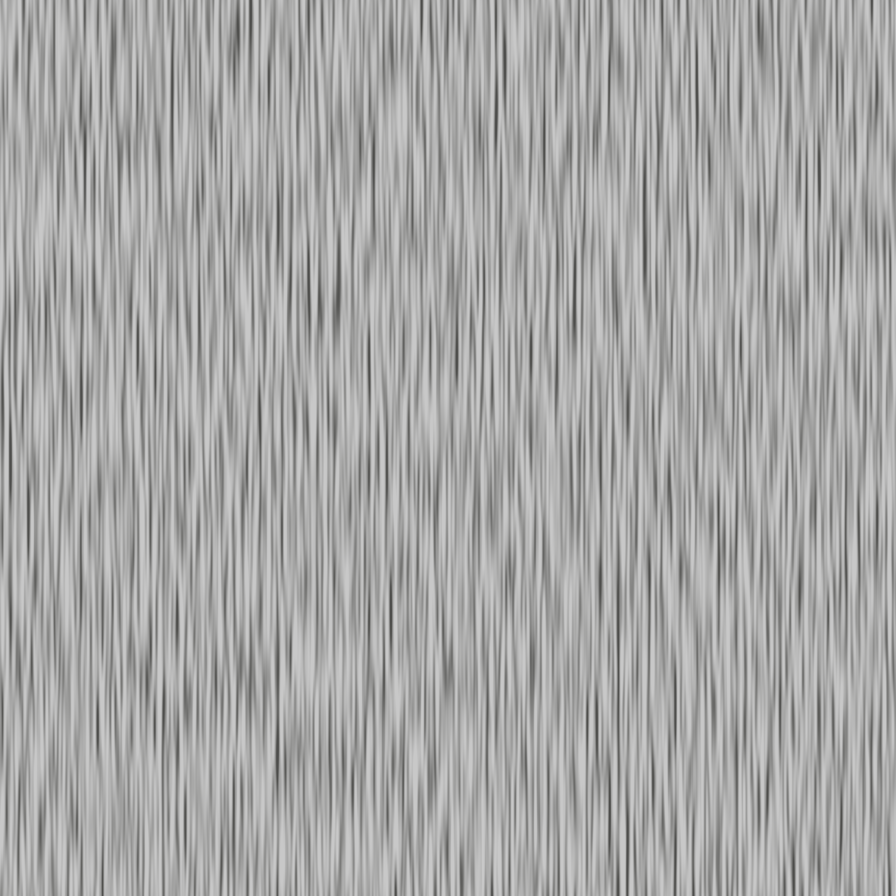
This texture is drawn by a WebGL 2 fragment shader. Its source:

```glsl
#version 300 es
precision highp float;
// Brushed grey surface made of fine, straight vertical streaks.

uniform vec2 u_resolution;
out vec4 fragColor;

// Cells per canvas side (across, along) for each streak layer
const vec2 MAIN_CELLS = vec2(205.0, 10.0);
const vec2 FINE_CELLS = vec2(287.0, 14.0);
const vec2 WIDE_CELLS = vec2(151.0, 8.0);

const float FINE_WEIGHT = 0.6;
const float WIDE_WEIGHT = 0.4;
const float NOISE_DEVIATION = 0.192;  // spread of the summed layers
const float ALONG_SLOPE = 0.5;        // lower keeps broad tones more even

const float STAGGER_CELLS = 70.0;     // how often streak ends shift
const float STAGGER_AMOUNT = 0.06;    // how far they shift

const float MID_TONE = 0.674;
const float CONTRAST = 0.09;
const float SHADOW_BIAS = 0.013;      // flattens lights, deepens darks
const float DARKEST = 0.3;
const float LIGHTEST = 0.785;
const float WARM_SHADOW = 0.02;       // blue removed in the darks
const int SAMPLES = 3;                // smoothing across each pixel

const float TAU = 6.2831853;

uint scramble(uint h) {
    h ^= h >> 16;
    h *= 0x7feb352du;
    h ^= h >> 15;
    h *= 0x846ca68bu;
    return h ^ (h >> 16);
}

vec2 gradientAt(ivec2 cell, uint seed) {
    uint h = scramble(uint(cell.x) + scramble(uint(cell.y) + scramble(seed)));
    float angle = TAU * float(h >> 8) / 16777216.0;
    return vec2(cos(angle), ALONG_SLOPE * sin(angle));
}

float gradientNoise(vec2 p, uint seed) {
    ivec2 cell = ivec2(floor(p));
    vec2 f = fract(p);
    vec2 w = f * f * f * (f * (f * 6.0 - 15.0) + 10.0);
    float a = dot(gradientAt(cell, seed), f);
    float b = dot(gradientAt(cell + ivec2(1, 0), seed), f - vec2(1.0, 0.0));
    float c = dot(gradientAt(cell + ivec2(0, 1), seed), f - vec2(0.0, 1.0));
    float d = dot(gradientAt(cell + ivec2(1, 1), seed), f - vec2(1.0));
    return mix(mix(a, b, w.x), mix(c, d, w.x), w.y);
}

// Signed streak height, roughly in standard deviations
float streaks(vec2 uv) {
    float stagger = gradientNoise(vec2(uv.x * STAGGER_CELLS, 0.5), 1u);
    vec2 p = uv + vec2(0.0, STAGGER_AMOUNT * stagger);
    float n = gradientNoise(p * MAIN_CELLS, 2u);
    n += FINE_WEIGHT * gradientNoise(p * FINE_CELLS + 0.37, 3u);
    n += WIDE_WEIGHT * gradientNoise(p * WIDE_CELLS + 0.61, 4u);
    return n / NOISE_DEVIATION;
}

float tone(float height) {
    float v = MID_TONE + CONTRAST * height - SHADOW_BIAS * height * height;
    return clamp(v, DARKEST, LIGHTEST);
}

void main() {
    // Average a few samples across the pixel, where detail is finest
    float grey = 0.0;
    for (int i = 0; i < SAMPLES; i++) {
        float shift = (float(i) + 0.5) / float(SAMPLES) - 0.5;
        vec2 uv = (gl_FragCoord.xy + vec2(shift, 0.0)) / u_resolution;
        grey += tone(streaks(uv)) / float(SAMPLES);
    }

    // Neutral lights with slightly warm shadows
    float shade = max(LIGHTEST - grey, 0.0);
    fragColor = vec4(grey, grey, grey - WARM_SHADOW * shade, 1.0);
}
```
